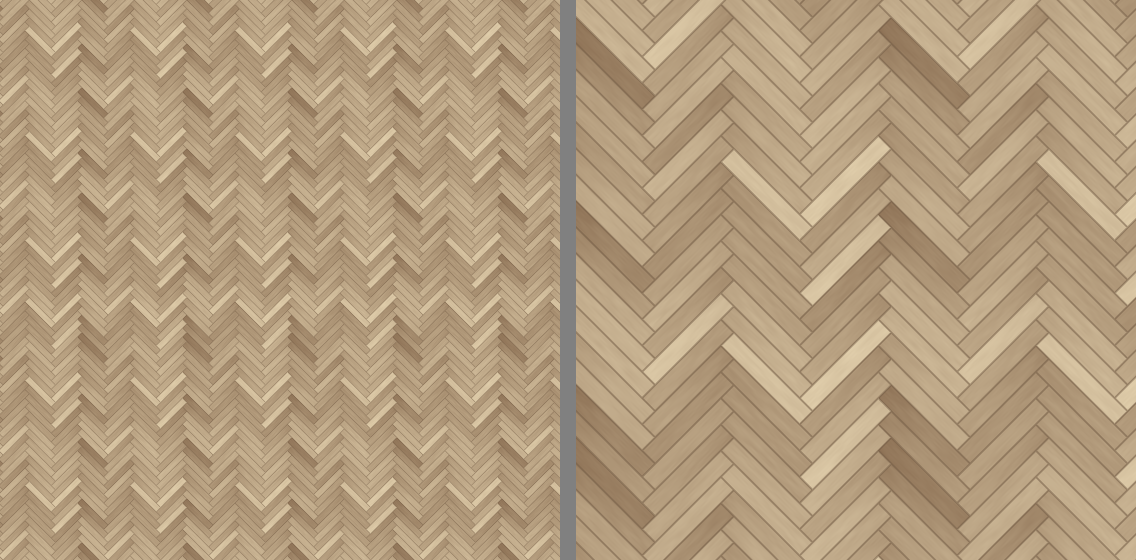
Left: the whole. Right: its middle third, enlarged.
Give the GLSL for this texture, as a WebGL 2 fragment shader.

```glsl
#version 300 es
precision highp float;

uniform vec2 u_resolution;
out vec4 outColor;

// Layout, in plank pitches (vertical distance between stacked planks)
const float PITCHES = 64.0;         // planks stacked over the canvas height
const float PLANK_RATIO = 6.0;      // plank length over plank width
const float SHIFT_X = 0.35;
const float TILE_ROWS = 12.0;       // rows before the wood tones repeat
const float FIRST_ROW = 4.0;
const float BREAK_START = 35.0;     // rows where the repeat restarts early
const float BREAK_END = 39.0;

// Wood and joints
const vec3 DARK_WOOD = vec3(0.55, 0.44, 0.33);
const vec3 LIGHT_WOOD = vec3(0.86, 0.785, 0.65);
const vec3 JOINT_COLOR = vec3(0.45, 0.36, 0.27);
const float BASE_TONE = 0.64;
const float TONE_SPREAD = 0.30;
const float REPEAT_JITTER = 0.04;
const float END_SHADE = 0.26;
const float GRAIN_AMOUNT = 0.16;
const float JOINT_HALF_WIDTH = 0.05;
const float JOINT_STRENGTH = 0.55;

// Standout planks of the tile: column, row, tone
const int ACCENTS = 12;
const vec3 ACCENT[ACCENTS] = vec3[](
  vec3(1, 0, 0.90), vec3(2, 0, 0.98), vec3(2, 3, 0.95), vec3(2, 4, 0.36),
  vec3(3, 2, 0.30), vec3(3, 3, 0.48), vec3(3, 7, 0.18), vec3(3, 8, 0.42),
  vec3(0, 6, 0.94), vec3(1, 6, 0.78), vec3(0, 2, 0.42), vec3(0, 10, 0.40));

float hash(vec2 p) {
  vec3 q = fract(vec3(p.xyx) * vec3(0.1031, 0.1030, 0.0973));
  q += dot(q, q.yzx + 33.33);
  return fract((q.x + q.y) * q.z);
}

float noise(vec2 p) {
  vec2 i = floor(p), f = fract(p);
  f = f * f * (3.0 - 2.0 * f);
  return mix(mix(hash(i), hash(i + vec2(1, 0)), f.x),
             mix(hash(i + vec2(0, 1)), hash(i + vec2(1, 1)), f.x), f.y);
}

// Row within the tone tile, counted downwards
float tileRow(float depth) {
  if (depth >= BREAK_START && depth < BREAK_END) return depth - BREAK_START;
  float start = depth < BREAK_START ? FIRST_ROW : FIRST_ROW + 4.0;
  return mod(depth - start, TILE_ROWS);
}

float plankTone(vec2 tileId, vec2 plankId) {
  float tone = BASE_TONE + TONE_SPREAD * (hash(tileId + 7.0) - 0.5);
  for (int i = 0; i < ACCENTS; i++) {
    if (distance(ACCENT[i].xy, tileId) < 0.5) tone = ACCENT[i].z;
  }
  return tone + REPEAT_JITTER * (hash(plankId + 51.0) - 0.5);
}

void main() {
  vec2 p = gl_FragCoord.xy / u_resolution.y * PITCHES;
  p.x -= SHIFT_X;

  // Diagonal axes in plank widths; each cell belongs to one plank
  vec2 diagonal = vec2(p.x + p.y, p.y - p.x);
  vec2 cell = floor(diagonal);
  float period = 2.0 * PLANK_RATIO;
  float zig = floor((cell.x - cell.y) / period);
  bool falling = mod(cell.x - cell.y, period) >= PLANK_RATIO;

  // Position in the plank: x along its length, y across its width
  vec2 local;
  float depth;
  if (falling) {
    local.x = diagonal.y - (cell.x - period * (zig + 1.0) + 1.0);
    local.y = diagonal.x - cell.x;
    depth = PITCHES + 3.0 - cell.x + PLANK_RATIO * zig;
  } else {
    local.x = diagonal.x - (cell.y + period * zig);
    local.y = diagonal.y - cell.y;
    depth = PITCHES - 2.0 - cell.y - PLANK_RATIO * zig;
  }
  float column = 2.0 * mod(zig, 2.0) + (falling ? 1.0 : 0.0);
  vec2 tileId = vec2(column, tileRow(depth));
  vec2 plankId = vec2(2.0 * zig + (falling ? 1.0 : 0.0), depth) + 40.0;

  // Wood: plank tone, shaded upper end and lengthwise grain
  float along = local.x / PLANK_RATIO;
  float tone = plankTone(tileId, plankId);
  tone -= END_SHADE * hash(tileId + 23.0) * along * along;
  vec2 grainPos = local * vec2(0.8, 5.0) + tileId * vec2(17.0, 31.0);
  float grain = 0.6 * noise(grainPos) + 0.4 * noise(grainPos * 2.3);
  tone += GRAIN_AMOUNT * (grain - 0.5);
  vec3 color = mix(DARK_WOOD, LIGHT_WOOD, clamp(tone, -0.1, 1.05));

  // Thin joints around every plank
  vec2 edge = min(local, vec2(PLANK_RATIO, 1.0) - local);
  float pixel = PITCHES * sqrt(2.0) / u_resolution.y;
  float joint = clamp((JOINT_HALF_WIDTH - min(edge.x, edge.y)) / pixel + 0.5, 0.0, 1.0);
  color = mix(color, JOINT_COLOR, joint * JOINT_STRENGTH);

  outColor = vec4(color, 1.0);
}
```
